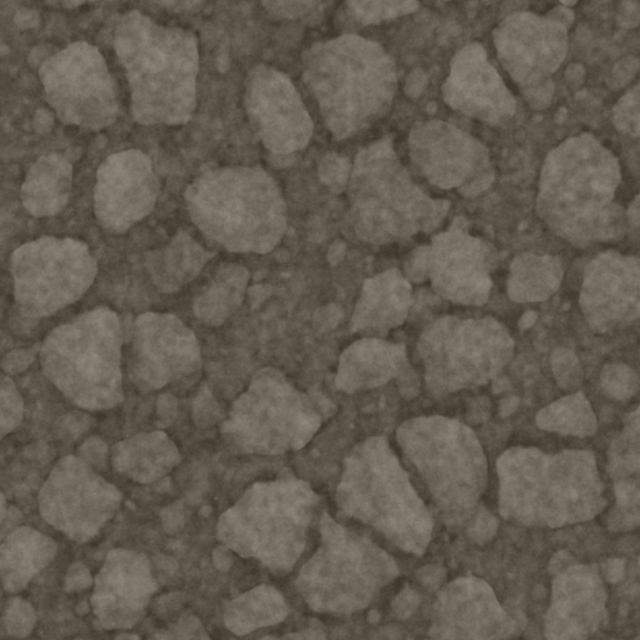
Give the GLSL for this texture, as a three.js fragment shader.

```glsl
// Rough grey-brown stones and pebbles bedded in dark, gritty earth.
#define BOULDER_CELLS 6.3
#define COBBLE_CELLS 13.0
#define PEBBLE_CELLS 29.0
#define GAP 0.06
#define ROUGHNESS 0.045
#define EDGE_SOFTNESS 0.0045
#define SHADOW_WIDTH 0.012
#define GRAIN 0.75
#define EARTH_TONE 0.37
#define STONE_TONE 0.76
#define DARK_COLOR vec3(0.29, 0.27, 0.22)
#define LIGHT_COLOR vec3(0.51, 0.48, 0.43)

varying vec2 vUv;

vec2 hash2(vec2 p) {
  vec3 a = fract(p.xyx * vec3(0.1031, 0.1030, 0.0973));
  a += dot(a, a.yzx + 33.33);
  return fract((a.xx + a.yz) * a.zy);
}

float valueNoise(vec2 p) {
  vec2 i = floor(p), f = fract(p);
  f = f * f * (3.0 - 2.0 * f);
  float low = mix(hash2(i).x, hash2(i + vec2(1.0, 0.0)).x, f.x);
  float high = mix(hash2(i + vec2(0.0, 1.0)).x, hash2(i + 1.0).x, f.x);
  return mix(low, high, f.y);
}

// Fractal noise, centred on zero.
float fbm(vec2 p) {
  float sum = 0.0, amp = 0.5;
  for (int i = 0; i < 4; i++) {
    sum += amp * (valueNoise(p) - 0.5);
    p = mat2(1.6, 1.2, -1.2, 1.6) * p + 17.3;
    amp *= 0.55;
  }
  return sum;
}

float smoothMax(float a, float b, float k) {
  float h = max(k - abs(a - b), 0.0) / k;
  return max(a, b) + 0.25 * h * h * k;
}

// Distance to a tilted oval of random size.
float oval(vec2 q, vec2 id, vec2 radii) {
  vec2 h = hash2(id + 71.0);
  float angle = 1.1 + 1.8 * (h.x - 0.5);
  float c = cos(angle), s = sin(angle);
  q = mat2(c, -s, s, c) * q;
  return length(q * vec2(0.86, 1.14)) - mix(radii.x, radii.y, h.y);
}

// Ovals trimmed by Voronoi borders: (distance, shadow distance, random, light).
vec4 stones(vec2 p, float cells, vec2 radii, float seed) {
  vec2 g = p * cells, base = floor(g), f = fract(g);
  vec2 nearest = vec2(9.0), nearestCell = base;
  float body = 9.0, around = 9.0;
  for (int y = -1; y <= 1; y++)
  for (int x = -1; x <= 1; x++) {
    vec2 o = vec2(float(x), float(y));
    vec2 id = base + o + seed;
    vec2 c = o + 0.1 + 0.8 * hash2(id) - f;
    float d = oval(-c, id, radii);
    around = min(around, d);
    if (dot(c, c) < dot(nearest, nearest)) {
      nearest = c;
      nearestCell = base + o;
      body = d;
    }
  }
  float border = 9.0;
  for (int y = -2; y <= 2; y++)
  for (int x = -2; x <= 2; x++) {
    vec2 cell = nearestCell + vec2(float(x), float(y));
    vec2 c = cell - base + 0.1 + 0.8 * hash2(cell + seed) - f;
    vec2 apart = c - nearest;
    if (dot(apart, apart) > 0.0001)
      border = min(border, dot(0.5 * (c + nearest), normalize(apart)));
  }
  float d = smoothMax(body, GAP - border, 0.13);
  float light = dot(-nearest, vec2(0.5, 0.85));
  return vec4(d / cells, around / cells, hash2(nearestCell + seed + 37.0).x, light);
}

float coverage(float d) {
  return 1.0 - smoothstep(-EDGE_SOFTNESS, EDGE_SOFTNESS, d);
}

// Lays stones with a worn rim and a contact shadow over a tone.
float layStones(float under, vec4 s, float face, float shadow, float width) {
  float ground = under - shadow * exp(-max(s.y, 0.0) / width);
  float rim = 0.22 * exp(min(s.x, 0.0) / width);
  float stone = face + 0.26 * (s.z - 0.5) + 0.18 * s.w - rim;
  return mix(ground, stone, coverage(s.x));
}

void main() {
  // Ragged outlines
  vec2 p = vUv + ROUGHNESS * vec2(fbm(vUv * 15.0), fbm(vUv * 15.0 + 43.0));
  vec2 fineP = mix(vUv, p, 0.5);
  vec4 boulders = stones(p, BOULDER_CELLS, vec2(0.26, 0.64), 11.0);
  vec4 cobbles = stones(fineP, COBBLE_CELLS, vec2(0.08, 0.46), 53.0);
  vec4 pebbles = stones(fineP, PEBBLE_CELLS, vec2(0.0, 0.42), 97.0);

  // Earth, then stones from small to large
  float tone = EARTH_TONE + 0.5 * fbm(vUv * 26.0);
  tone = layStones(tone, pebbles, STONE_TONE - 0.22, 0.09, SHADOW_WIDTH * 0.4);
  tone = layStones(tone, cobbles, STONE_TONE - 0.10, 0.18, SHADOW_WIDTH * 0.6);
  tone = layStones(tone, boulders, STONE_TONE, 0.26, SHADOW_WIDTH);

  // Chipped faces and pale creases on the large stones
  vec2 q = vUv * 17.0 + 40.0 * boulders.z;
  float height = fbm(q);
  float relief = height - fbm(q + vec2(0.13, 0.2));
  float crease = 1.0 - smoothstep(0.0, 0.035, abs(height));
  tone += coverage(boulders.x) * (0.5 * relief + 0.45 * height + 0.06 * crease);

  // Mineral grain
  tone += GRAIN * fbm(vUv * 75.0) + 0.12 * (valueNoise(vUv * 310.0) - 0.5);
  gl_FragColor = vec4(mix(DARK_COLOR, LIGHT_COLOR, clamp(tone, -0.2, 1.25)), 1.0);
}
```
